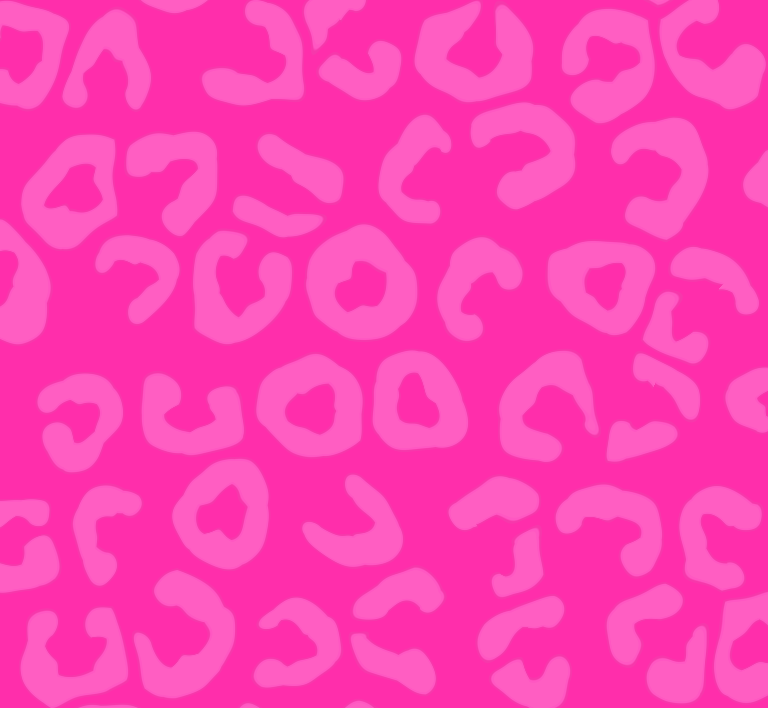
Reproduce this pattern procedurally as a Shadertoy shader.

```glsl
// Leopard rosettes in two pinks: a jittered brick lattice of cells holds one
// broken ring each, drawn as an arc with round ends, lobed width and a warp of
// layered sines. Cellular borders keep neighbouring rosettes apart.

const vec3 GROUND      = vec3(1.00, 0.18, 0.67);
const vec3 GROUND_RIM  = vec3(0.97, 0.22, 0.67);
const vec3 SPOT        = vec3(1.00, 0.37, 0.76);
const vec3 SPOT_RIM    = vec3(1.00, 0.34, 0.76);

const float PITCH        = 0.168;  // cell size, in canvas heights
const float JITTER       = 0.34;   // wander of each rosette in its cell
const float RING_RADIUS  = 0.335;  // centre line of the ring, in cells
const float RING_HALF    = 0.122;  // half thickness of the ring
const float LOBE         = 0.035;  // cusped swelling along the ring
const float SWELL        = 0.026;  // slow change of thickness
const float BEND         = 0.035;  // departure of the ring from a circle
const float CLOSED_SHARE = 0.20;   // rosettes without an opening
const float SPLIT_SHARE  = 0.22;   // rosettes cut into two pieces
const float BORDER       = 0.045;  // clear margin to the cell border
const float RIM          = 0.0028; // width of the faint rim, in heights
const float PI           = 3.14159265;
const float TAU          = 6.2831853;

vec4 hash4(vec2 cell) {
    vec4 h = fract(cell.xyxy * vec4(0.1031, 0.1030, 0.0973, 0.1099));
    h += dot(h, h.wzxy + 33.33);
    return fract((h.xxyz + h.yzzw) * h.zywx);
}

float smoothMax(float a, float b, float k) {
    float h = max(k - abs(a - b), 0.0) / k;
    return max(a, b) + 0.25 * k * h * h;
}

mat2 rotation(float angle) {
    float c = cos(angle), s = sin(angle);
    return mat2(c, s, -s, c);
}

// Centre of a rosette; odd rows shift by half a cell
vec2 siteOf(vec2 cell) {
    vec2 shift = vec2(0.5 * mod(cell.y, 2.0), 0.0);
    return cell + 0.5 + shift + JITTER * (hash4(cell).xy - 0.5);
}

// Layered sines that make the outlines hand drawn
vec2 warp(vec2 p) {
    vec2 broad = sin(p.yx * 5.3 + 1.7 * sin(p * 2.9));
    vec2 fine = sin(p.yx * 14.0 + 2.0 * sin(p * 7.1 + 1.0));
    return p + 0.028 * broad + 0.010 * fine;
}

// Signed distance to one rosette around the origin, in cells
float rosette(vec2 q, vec2 cell) {
    vec4 form = hash4(cell + 17.0);
    vec4 phase = TAU * hash4(cell + 41.0);
    vec4 kind = hash4(cell + 73.0);

    float size = mix(0.70, 1.08, sqrt(form.x));
    float stretch = mix(0.86, 1.16, form.y);
    q = rotation(phase.x) * q * vec2(stretch, 1.0 / stretch) / size;

    // Arc of limited span: past its ends the distance is to the end point
    float span = kind.x < CLOSED_SHARE ? PI : mix(1.75, 2.55, form.z);
    float a = clamp(atan(q.y, q.x), -span, span);
    float radius = RING_RADIUS + BEND * sin(3.0 * a + phase.y);
    float halfWidth = RING_HALF + LOBE * (abs(sin(2.5 * a + phase.z)) - 0.3)
                    + SWELL * sin(2.0 * a + phase.w);
    float d = length(q - radius * vec2(cos(a), sin(a))) - halfWidth;

    // Slanted second gap opposite the opening
    if (kind.y < SPLIT_SHARE && q.x > 0.0) {
        float slant = q.y + (kind.z - 0.5) * (q.x - RING_RADIUS);
        d = smoothMax(d, 0.06 - abs(slant), 0.12);
    }
    return d * size;
}

// Signed distance to the whole pattern, in cells
float pattern(vec2 p) {
    vec2 base = floor(p), nearCell = base, toNear = vec2(9.0);
    for (int y = -2; y <= 2; y++)
    for (int x = -2; x <= 2; x++) {
        vec2 cell = base + vec2(x, y);
        vec2 r = siteOf(cell) - p;
        if (dot(r, r) < dot(toNear, toNear)) { toNear = r; nearCell = cell; }
    }
    // Distance to the closest border with a neighbouring cell
    float border = 9.0;
    for (int y = -2; y <= 2; y++)
    for (int x = -2; x <= 2; x++) {
        vec2 r = siteOf(nearCell + vec2(x, y)) - p;
        vec2 gap = r - toNear;
        if (dot(gap, gap) > 1e-5)
            border = min(border, dot(0.5 * (r + toNear), normalize(gap)));
    }
    return smoothMax(rosette(-toNear, nearCell), BORDER - border, 0.08);
}

void mainImage(out vec4 fragColor, in vec2 fragCoord) {
    vec2 uv = fragCoord / iResolution.y;
    float pixel = 1.0 / iResolution.y;
    float d = pattern(warp(uv / PITCH + 20.0)) * PITCH;

    // Flat fills with a faint rim on either side of the edge
    float rim = 1.0 - smoothstep(RIM - 0.5 * pixel, RIM + 0.5 * pixel, abs(d));
    vec3 ground = mix(GROUND, GROUND_RIM, rim);
    vec3 spot = mix(SPOT, SPOT_RIM, rim);
    float cover = 1.0 - smoothstep(-0.7 * pixel, 0.7 * pixel, d);
    fragColor = vec4(mix(ground, spot, cover), 1.0);
}
```
